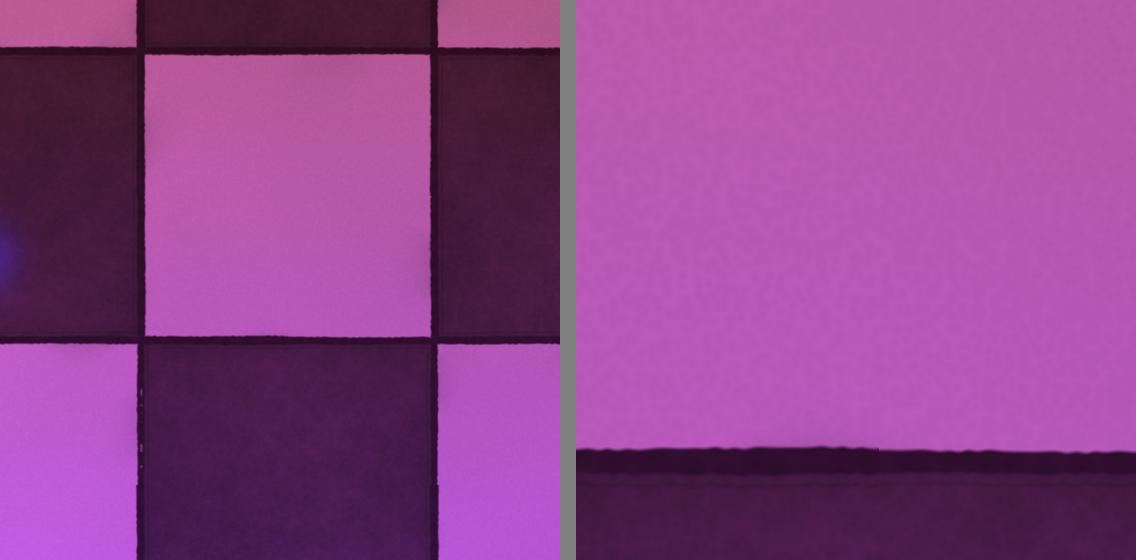
Left, the full canvas; right, a detail of the centre.
This pattern is drawn by a WebGL 1 fragment shader. Its source:

```glsl
precision highp float;

uniform vec2 u_resolution;

#define TILE_SIZE vec2(0.524, 0.517)
#define GRID_ORIGIN vec2(0.2515, 0.392)
#define HALF_GROUT 0.0068
#define RAGGEDNESS 0.0011
#define LIGHT_TOP vec3(0.715, 0.345, 0.56)
#define LIGHT_BOTTOM vec3(0.730, 0.345, 0.86)
#define DARK_TOP vec3(0.270, 0.098, 0.175)
#define DARK_BOTTOM vec3(0.300, 0.110, 0.345)
#define GROUT_TINT vec3(0.66, 0.50, 0.66)
#define GLOW_CENTER vec2(-0.01, 0.54)
#define GLOW_COLOR vec3(0.01, 0.03, 0.26)

vec2 hash2(vec2 p) {
  vec2 q = vec2(dot(p, vec2(127.1, 311.7)), dot(p, vec2(269.5, 183.3)));
  return fract(sin(q) * 43758.5);
}

// Distance to the nearest jittered cell point
float cellular(vec2 p) {
  vec2 base = floor(p);
  float nearest = 2.0;
  for (int j = -1; j <= 1; j++) {
    for (int i = -1; i <= 1; i++) {
      vec2 cell = base + vec2(float(i), float(j));
      nearest = min(nearest, length(cell + hash2(cell) - p));
    }
  }
  return nearest;
}

// Layered sines for uneven edges, roughly in -1..1
float ragged(float t, float seed) {
  return 0.45 * sin(t * 23.0 + seed * 6.0)
       + 0.30 * sin(t * 131.0 + seed * 17.0 + 2.0 * sin(t * 47.0))
       + 0.35 * sin(t * 317.0 + seed * 29.0 + 3.0 * sin(t * 89.0));
}

// Broad soft clouds from warped sines, in -1..1
float clouds(vec2 p) {
  vec2 w = p + 0.35 * sin(p.yx * 1.7 + vec2(0.4, 2.1));
  return 0.5 * sin(w.x * 2.3 + w.y * 1.1) + 0.5 * sin(w.y * 2.9 - w.x * 1.4 + 1.3);
}

void main() {
  vec2 uv = gl_FragCoord.xy / u_resolution;
  float soft = 0.0012 + 0.7 / min(u_resolution.x, u_resolution.y);

  // Tile grid and checker parity
  vec2 grid = (uv - GRID_ORIGIN) / TILE_SIZE;
  vec2 tile = floor(grid);
  vec2 local = grid - tile;
  float isLight = 1.0 - mod(tile.x + tile.y, 2.0);

  // Distance to each pair of sides, with chipped edges
  vec2 side = step(0.5, local);
  vec2 toLine = min(local, 1.0 - local) * TILE_SIZE;
  vec2 seed = hash2(tile + side * 0.37);
  vec2 chipped = toLine + RAGGEDNESS * vec2(ragged(uv.y, seed.x), ragged(uv.x, seed.y));
  chipped += (seed - 0.5) * 0.002;
  float edge = min(chipped.x, chipped.y);
  float face = smoothstep(HALF_GROUT - soft, HALF_GROUT + soft, edge);

  // Surface mottling and fine grain
  float mottle = cellular(uv * 17.0) - 0.5;
  float stain = cellular(uv * 58.0 + 7.0) - 0.5;
  float grain = cellular(uv * 150.0 + 3.0) - 0.5;
  float cloud = clouds(uv * 5.0);

  // Light tiles with smudged borders
  vec3 light = mix(LIGHT_BOTTOM, LIGHT_TOP, uv.y) * (1.035 - 0.06 * uv.x);
  float smudge = exp(-edge * 38.0) * smoothstep(0.0, 0.9, clouds(uv * 9.0 + 2.0));
  light *= 1.0 - 0.13 * smudge + 0.012 * cloud + 0.035 * grain + 0.012 * stain;

  // Dark tiles with a faint inner rim
  vec3 darkBase = mix(DARK_BOTTOM, DARK_TOP, uv.y);
  vec3 dark = darkBase * (1.0 + 0.06 * cloud + 0.10 * mottle + 0.09 * stain + 0.08 * grain);
  float rim = 1.0 - smoothstep(0.0, 0.0025, abs(edge - 0.0135));
  dark *= 1.0 - 0.09 * rim - 0.12 * exp(-edge * 45.0);

  // Grout with sparse pale chips beside the lower left joint
  vec3 grout = darkBase * GROUT_TINT * (1.0 + 0.2 * stain);
  vec2 chipOffset = uv - vec2(GRID_ORIGIN.x + 0.001, 0.0);
  float chipLine = 1.0 - smoothstep(0.0006, 0.0006 + soft, abs(chipOffset.x));
  float chipBreak = smoothstep(0.35, 0.75, ragged(uv.y * 0.8, 0.6));
  float chip = chipLine * chipBreak * (1.0 - smoothstep(0.30, 0.34, uv.y));
  grout = mix(grout, light, 0.55 * chip);

  // Coloured light spilling in from the side
  vec3 color = mix(grout, mix(dark, light, isLight), face);
  vec2 spill = (uv - GLOW_CENTER) / vec2(0.045, 0.06);
  color += GLOW_COLOR * exp(-dot(spill, spill));

  gl_FragColor = vec4(clamp(color, 0.0, 1.0), 1.0);
}
```
